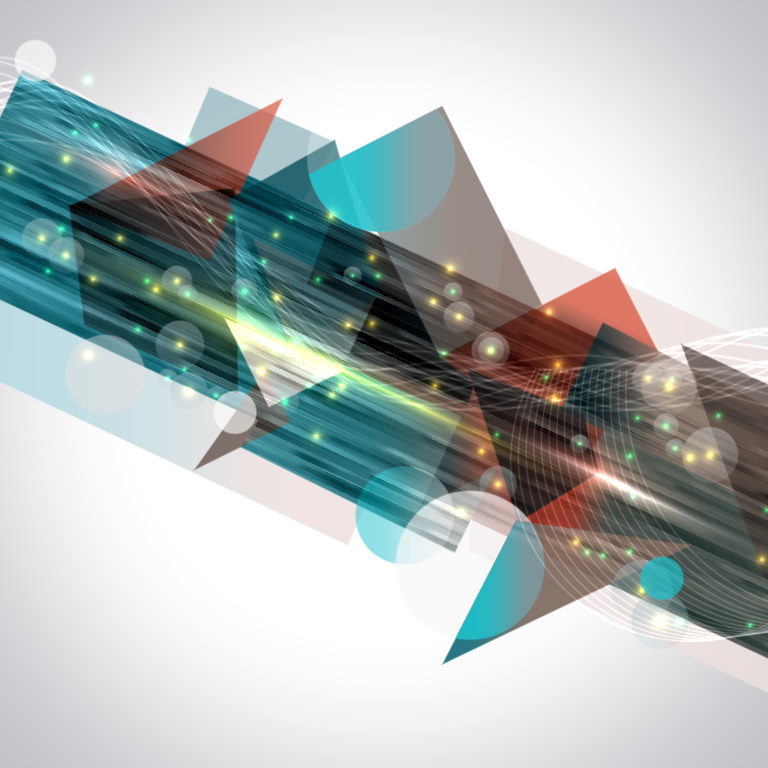
This background is drawn by a Shadertoy shader. Its source:

```glsl
// Diagonal band of translucent teal and red shards with streaks, meshes and bokeh on pale grey.

const vec3 TEAL = vec3(.08, .42, .48);
const vec3 CYAN = vec3(.12, .76, .80);
const vec3 RED = vec3(.85, .36, .27);
const vec3 INK = vec3(.04, .07, .08);
const vec3 BLUSH = vec3(.93, .88, .87);
const vec3 STONE = vec3(.49, .41, .37);
const vec3 MIST = vec3(.62, .74, .77);
const vec3 GOLD = vec3(1, .85, .25);

vec2 p;    // canvas position, 0 to 1
vec3 col;  // colour painted so far

float hash(vec2 q) { return fract(sin(dot(q, vec2(127.1, 311.7))) * 43758.5453); }
float ramp(float a, float b) { return smoothstep(a, b, p.x); }

// Coordinates along and across the band
vec2 slant(vec2 q) { return vec2(dot(q, vec2(.907, -.421)), dot(q, vec2(.421, .907))); }

// Smooth coverage of distances
float fill(float d) { float w = 1.2 / iResolution.y; return 1. - smoothstep(-w, w, d); }
float line(float d) { return fill(abs(d) - .0006); }

// Signed distances; corners run clockwise
float edge(vec2 a, vec2 b) {
    vec2 e = normalize(b - a), q = p - a;
    return e.x * q.y - e.y * q.x;
}
float tri(vec4 a, vec2 c) { return max(max(edge(a.xy, a.zw), edge(a.zw, c)), edge(c, a.xy)); }
float quad(vec4 a, vec4 b) {
    return max(max(edge(a.xy, a.zw), edge(a.zw, b.xy)), max(edge(b.xy, b.zw), edge(b.zw, a.xy)));
}
float disc(float x, float y, float r) { return length(p - vec2(x, y)) - r; }

void paint(float d, vec3 ink, float alpha) { col = mix(col, ink, fill(d) * alpha); }

void flare(vec2 c, vec2 size, vec3 light) {
    vec2 q = abs(slant(p - c)) / size;
    col += exp(-q.x - q.y) * light;
}

void mainImage(out vec4 fragColor, in vec2 fragCoord) {
    p = fragCoord / iResolution.xy;
    vec2 s = slant(p);

    // Backdrop and pale outer bands
    col = mix(vec3(1), vec3(.76, .76, .78), smoothstep(.32, .74, length(p - .5)));
    paint(quad(vec4(-.1, .8, .52, .44), vec4(.453, .29, -.1, .55)),
          mix(MIST * 1.15, BLUSH, ramp(.05, .4)), .85);
    paint(quad(vec4(.658, .703, 1.1, .498), vec4(1.1, .05, .61, .284)), BLUSH, .8);
    paint(quad(vec4(.273, .887, .436, .815), vec4(.378, .707, .219, .759)), MIST, .85);

    // Main band, teal to red to olive
    float band = quad(vec4(.029, .909, 1.1, .41), vec4(1.1, .096, -.09, .652));
    vec3 body = mix(TEAL, vec3(.24, .20, .19), ramp(.36, .53));
    body = mix(body, vec3(.50, .13, .08), ramp(.56, .70));
    paint(band, mix(body, vec3(.23, .28, .26), ramp(.73, .8)), .94);
    float lower = quad(vec4(.40, .545, .665, .43), vec4(.592, .28, .313, .418));
    paint(lower, mix(vec3(.15, .46, .50), STONE * .85, ramp(.46, .67)), .95);

    // Left shards
    paint(tri(vec4(.368, .872, .273, .661), vec2(.09, .731)), mix(INK, RED, ramp(.1, .36)), .72);
    paint(quad(vec4(.09, .733, .306, .755), vec4(.31, .486, .11, .577)), INK, .55);
    paint(tri(vec4(.253, .388, .345, .518), vec2(.378, .45)), STONE * .8, .8);

    // Centre shards
    paint(quad(vec4(.436, .818, .495, .614), vec4(.375, .55, .297, .74)), TEAL * .8, .85);
    paint(quad(vec4(.33, .69, .49, .613), vec4(.443, .516, .378, .546)), MIST * .6, .6);
    paint(tri(vec4(.293, .585, .447, .517), vec2(.35, .47)), BLUSH, .75);
    paint(quad(vec4(.43, .71, .70, .59), vec4(.66, .50, .40, .63)), INK, .4);
    paint(quad(vec4(.49, .613, .63, .56), vec4(.61, .47, .455, .54)), INK, .75);
    paint(quad(vec4(.576, .862, .706, .603), vec4(.573, .535, .443, .794)),
          mix(MIST * .65, STONE * .9, ramp(.47, .62)), .72);
    float dome = disc(.496, .794, .096);
    paint(dome, vec3(1), .25);
    paint(max(dome, edge(vec2(.40, .772), vec2(.576, .862))),
          mix(CYAN, MIST * .85, ramp(.46, .56)), .88);

    // Right shards
    paint(quad(vec4(.801, .651, .858, .54), vec4(.76, .40, .573, .535)),
          mix(RED * .4, RED, smoothstep(.9, .96, p.y + .465 * p.x)), .8);
    paint(tri(vec4(.62, .50, .67, .40), vec2(.547, .34)), mix(TEAL, RED, ramp(.54, .66)) * .6, .75);
    paint(quad(vec4(.785, .58, 1.02, .46), vec4(1.02, .33, .73, .466)),
          mix(TEAL * .4, STONE * 1.15, ramp(.75, .88)), .8);
    paint(quad(vec4(.609, .52, .76, .46), vec4(.78, .385, .675, .32)), INK, .85);
    paint(tri(vec4(.887, .552, 1.02, .49), vec2(1.02, .18)), STONE * .55, .72);

    // Lower discs and pointed shard
    float bowl = disc(.612, .264, .097);
    paint(disc(.527, .329, .064), mix(CYAN, BLUSH, ramp(.48, .6)), .5);
    paint(bowl, vec3(.97), .65);
    float spike = tri(vec4(.576, .135, .672, .322), vec2(.90, .29));
    paint(spike, mix(TEAL, STONE, ramp(.6, .7)), .92);
    paint(max(spike, bowl), mix(CYAN, MIST * .8, ramp(.62, .7)), .9);

    // Fine streaks along the band
    for (float f = 0.; f < 3.; f++) {
        float row = floor(s.y * (70. + 45. * f));
        float seg = s.x * (2.5 + f) + hash(vec2(row, f)) * 9.;
        float bar = hash(vec2(row, floor(seg))) - .48;
        float fade = smoothstep(0., .1, fract(seg)) * (1. - fract(seg));
        col += fill(min(band, lower)) * fade * bar * mix(MIST, STONE, ramp(.4, .65)) * .5;
    }

    // Woven wave lines and sweeping arcs
    for (float f = 0.; f < 16.; f++) {
        float wave = .87 - .35 * ramp(0., .5) + .055 * cos(p.x * 9. + f * .22) * cos(f * .4 + p.x * 3.);
        col += .16 * line((p.y - wave) * .65) * BLUSH;
        float arc = disc(.90 + .014 * f, .40 + .006 * f, .235 + .004 * f);
        col += .2 * line(arc) * step(p.y, .52) * BLUSH;
    }

    // Light flares
    flare(vec2(.417, .531), vec2(.07, .005), vec3(.8, 1, .1));
    flare(vec2(.32, .574), vec2(.1, .022), GOLD * .7);
    flare(vec2(.55, .468), vec2(.1, .008), GOLD * .5);
    flare(vec2(.81, .367), vec2(.07, .005), vec3(1));
    flare(vec2(.78, .385), vec2(.06, .022), RED * .7);
    flare(vec2(.15, .775), vec2(.06, .02), RED);

    // Scattered bokeh and sparks
    for (float f = 0.; f < 85.; f++) {
        float x = hash(vec2(f, 1)), h = hash(vec2(f, 3)), k = hash(vec2(f, 8));
        float y = .77 - .465 * x + (h - .5) * .36;
        float r = .012 + .03 * k * k, d = disc(x, y, r);
        if (f < 26.) paint(d, mix(MIST, BLUSH, h), .15 + .25 * smoothstep(-r, r, p.y - y));
        col += exp(-(d + r) / (.002 + .003 * k)) * mix(vec3(.2, .9, .4), GOLD, step(.45, k));
    }
    paint(disc(.046, .921, .027), vec3(1), .65);
    paint(disc(.137, .512, .052), BLUSH, .4);
    paint(disc(.306, .463, .028), vec3(1), .6);
    paint(disc(.862, .247, .028), CYAN, .7);

    fragColor = vec4(clamp(col, 0., 1.), 1);
}
```
